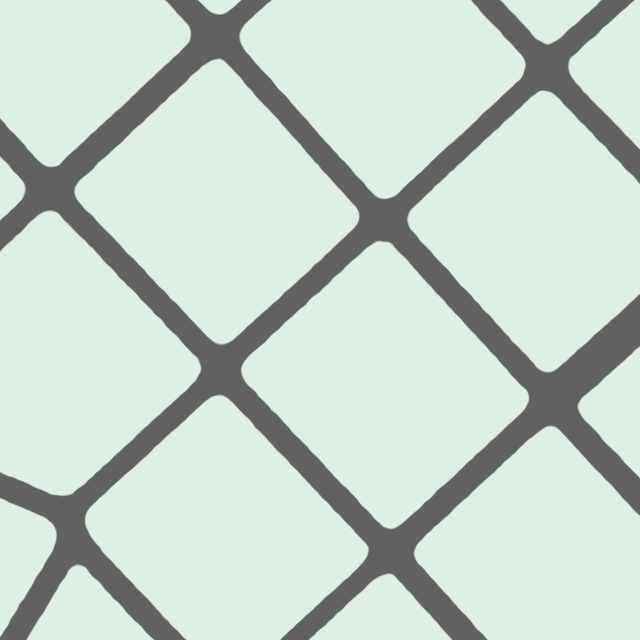
Give the GLSL for this pattern, as a WebGL 1 fragment shader.

```glsl
precision highp float;
// Pale rounded tiles on a tilted square lattice, parted by dark grey joints.
// Each tile is a Voronoi cell of a jittered lattice: a smooth minimum over its
// bisector distances rounds the corners, and every joint has its own width.

uniform vec2 u_resolution;

const vec2 ORIGIN = vec2(0.340, 0.680);
const vec2 AXIS_A = vec2(0.264, -0.283);
const vec2 AXIS_B = vec2(-0.254, -0.237);

float hash(vec2 p) {
    vec3 q = fract(vec3(p.xyx) * 0.1031);
    q += dot(q, q.yzx + 33.33);
    return fract((q.x + q.y) * q.z);
}

float valueNoise(vec2 p) {
    vec2 i = floor(p), f = fract(p);
    f *= f * (3.0 - 2.0 * f);
    return mix(mix(hash(i), hash(i + vec2(1.0, 0.0)), f.x),
               mix(hash(i + vec2(0.0, 1.0)), hash(i + 1.0), f.x), f.y);
}

float smoothMin(float a, float b, float k) {
    float h = max(k - abs(a - b), 0.0) / k;
    return min(a, b) - 0.25 * h * h * k;
}

float isCell(vec2 id, vec2 target) {
    return 1.0 - step(0.5, distance(id, target));
}

vec2 tileCentre(vec2 id) {
    vec2 jitter = vec2(hash(id + 17.0), hash(id + 43.0)) - 0.5;
    // One tile has slipped out of line
    vec2 slip = vec2(0.079, -0.165) * isCell(id, vec2(0.0, 2.0));
    return ORIGIN + id.x * AXIS_A + id.y * AXIS_B + 0.010 * jitter + slip;
}

// Half width of the joint between two tiles, equal from either side
float jointHalfWidth(vec2 idA, vec2 idB) {
    vec2 joint = idA + idB;
    float width = 0.0150 + 0.0055 * hash(joint + 71.0);
    return mix(width, 0.030, isCell(joint, vec2(3.0, -2.0)));
}

// Signed distance to the tile edge, positive inside the tile
float tileDistance(vec2 p) {
    vec2 q = p - ORIGIN;
    vec2 base = floor(vec2(dot(q, AXIS_A) / dot(AXIS_A, AXIS_A),
                           dot(q, AXIS_B) / dot(AXIS_B, AXIS_B)) + 0.5);

    // Nearest tile
    vec2 ownId = base, own = vec2(0.0);
    float nearest = 10.0;
    for (int j = -2; j <= 2; j++) {
        for (int i = -2; i <= 2; i++) {
            vec2 id = base + vec2(float(i), float(j));
            vec2 c = tileCentre(id);
            float d = distance(p, c);
            if (d < nearest) {
                nearest = d;
                ownId = id;
                own = c;
            }
        }
    }

    // Inset from the bisector with every neighbour
    float edge = 1.0;
    for (int j = -2; j <= 2; j++) {
        for (int i = -2; i <= 2; i++) {
            if (i == 0 && j == 0) continue;
            vec2 id = ownId + vec2(float(i), float(j));
            vec2 c = tileCentre(id);
            float d = dot(0.5 * (own + c) - p, normalize(c - own));
            edge = smoothMin(edge, d - jointHalfWidth(ownId, id), 0.026);
        }
    }
    return edge;
}

void main() {
    vec2 p = gl_FragCoord.xy / u_resolution.y;
    float pixel = 1.0 / u_resolution.y;

    // Slightly ragged edges
    float edge = tileDistance(p) + 0.002 * (valueNoise(p * 90.0) - 0.5);

    float tile = smoothstep(-pixel, pixel, edge);
    gl_FragColor = vec4(mix(vec3(0.38), vec3(0.87, 0.94, 0.90), tile), 1.0);
}
```
